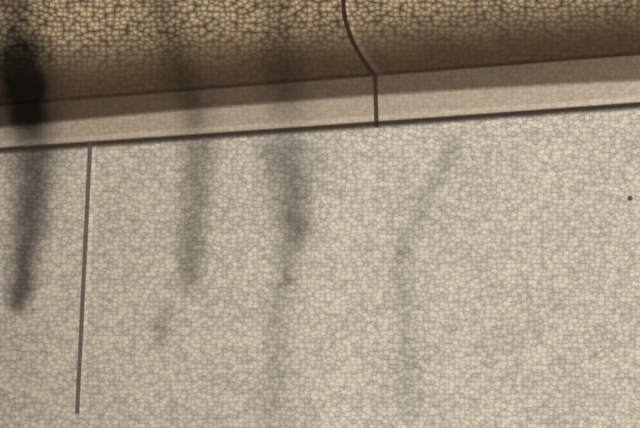
Give the GLSL for this texture, as a WebGL 2 fragment shader.

```glsl
#version 300 es
precision highp float;
// Sunlit pebbled stone wall under a rounded moulding, with joints and soft hanging shadows.
uniform vec2 u_resolution;
out vec4 outColor;

// Palette
const vec3 WALL_LEFT = vec3(0.675, 0.625, 0.555);
const vec3 WALL_RIGHT = vec3(0.755, 0.710, 0.640);
const vec3 LEDGE_LEFT = vec3(0.590, 0.530, 0.450);
const vec3 LEDGE_RIGHT = vec3(0.720, 0.660, 0.570);
const vec3 SHADE_LEFT = vec3(0.300, 0.245, 0.190);
const vec3 SHADE_RIGHT = vec3(0.440, 0.380, 0.310);
const vec3 ROLL_DARK = vec3(0.290, 0.232, 0.172);
const vec3 ROLL_LIGHT = vec3(0.550, 0.475, 0.370);
const vec3 GROOVE = vec3(0.190, 0.150, 0.120);
const vec3 JOINT = vec3(0.330, 0.300, 0.270);

// Layout: each course edge is (height at the left, slope, bend)
const vec3 LEDGE_EDGE = vec3(0.654, 0.068, 0.002);
const vec3 SHADE_EDGE = vec3(0.702, 0.102, -0.019);
const vec3 ROLL_EDGE = vec3(0.752, 0.080, 0.0);
const float EDGE_SOFT = 0.004;
const float GRAIN_FREQ = 92.0;
const float ROLL_FREQ = 76.0;

vec2 hash2(vec2 c) {
  return fract(sin(vec2(dot(c, vec2(127.1, 311.7)), dot(c, vec2(269.5, 183.3)))) * 43758.5);
}

// Cellular noise: distance to the nearest pebble and that pebble's random tone
vec2 pebbles(vec2 q) {
  vec2 cell = floor(q), best = vec2(9.0, 0.0);
  for (int j = -1; j <= 1; j++)
    for (int i = -1; i <= 1; i++) {
      vec2 c = cell + vec2(i, j);
      vec2 h = hash2(c);
      float d = length(c + 0.15 + 0.7 * h - q);
      if (d < best.x) best = vec2(d, fract(h.x * 7.3 + h.y * 3.1));
    }
  return best;
}

// Layered sines for stains and wavering shadow rims, about -1 to 1
float mottle(vec2 q) {
  float sum = 0.0, amp = 0.5;
  for (int i = 0; i < 4; i++) {
    sum += amp * sin(q.x + 1.7 * sin(q.y * 0.8)) * sin(q.y + 1.3 * sin(q.x * 0.7));
    q = mat2(1.5, 1.1, -1.1, 1.5) * q + 2.3;
    amp *= 0.6;
  }
  return sum;
}

float courseHeight(vec3 edge, float x) { return edge.x + x * (edge.y + x * edge.z); }
float above(float d) { return smoothstep(-EDGE_SOFT, EDGE_SOFT, d); }
float line(float d, float halfWidth) { return 1.0 - smoothstep(halfWidth * 0.5, halfWidth * 1.6, abs(d)); }

// Blurred shadow along a segment; widths taper from a to b
float streak(vec2 p, vec2 a, vec2 b, float widthA, float widthB) {
  vec2 ab = b - a;
  float t = clamp(dot(p - a, ab) / dot(ab, ab), 0.0, 1.0);
  float d = length(p - a - ab * t) / mix(widthA, widthB, t);
  return exp(-d * d);
}

void main() {
  vec2 p = gl_FragCoord.xy / u_resolution.y;
  float across = clamp(p.x / 1.5, 0.0, 1.0);
  float stain = mottle(p * 17.0);
  vec2 w = p + 0.012 * vec2(mottle(p * 31.0 + 4.0), mottle(p * 27.0));
  float overLedge = p.y - courseHeight(LEDGE_EDGE, p.x);
  float overShade = p.y - courseHeight(SHADE_EDGE, p.x);
  float overRoll = p.y - courseHeight(ROLL_EDGE, p.x);
  float isLedge = above(overLedge), isRoll = above(overRoll);

  // Wall, lit ledge, shaded ledge, rounded moulding
  vec3 wall = mix(WALL_LEFT, WALL_RIGHT, smoothstep(0.0, 0.65, across)) * (1.0 + 0.035 * stain);
  vec3 ledge = mix(LEDGE_LEFT, LEDGE_RIGHT, across) * (1.0 + 0.10 * line(overLedge - 0.010, 0.005));
  ledge = mix(ledge, mix(SHADE_LEFT, SHADE_RIGHT, across), smoothstep(-0.007, 0.007, overShade));
  vec3 roll = mix(ROLL_DARK, ROLL_LIGHT, smoothstep(0.02, 0.18, overRoll + 0.012 * stain));
  roll *= 1.0 - 0.22 * line(overRoll, 0.008);
  vec3 color = mix(mix(wall, ledge, isLedge), roll, isRoll);

  // Pebble relief: fine on the wall, strong and coarse where the moulding catches light
  vec2 fine = pebbles(p * GRAIN_FREQ * vec2(0.9, 1.1) + 0.4 * stain);
  vec2 coarse = pebbles(p * ROLL_FREQ * vec2(0.9, 1.15) + 0.4 * stain);
  float fineRelief = 0.26 * (0.42 - fine.x) + 0.15 * (fine.y - 0.5);
  float coarseRelief = 0.95 * (0.42 - coarse.x) + 0.25 * (coarse.y - 0.5);
  float relief = mix(fineRelief * (1.0 - 0.55 * isLedge), coarseRelief * mix(0.2, 1.0, smoothstep(0.04, 0.16, overRoll)), isRoll);
  color *= 1.0 + relief;

  // Hanging shadows on the wall
  float shadow = 0.50 * streak(w, vec2(0.085, 0.67), vec2(0.045, 0.30), 0.055, 0.028);
  shadow += 0.27 * streak(w, vec2(0.465, 0.65), vec2(0.440, 0.35), 0.040, 0.030);
  shadow += 0.30 * streak(w, vec2(0.665, 0.64), vec2(0.685, 0.50), 0.060, 0.045);
  shadow += 0.23 * streak(w, vec2(0.690, 0.46), vec2(0.660, 0.34), 0.032, 0.020);
  shadow += 0.13 * streak(w, vec2(0.655, 0.30), vec2(0.640, 0.06), 0.030, 0.040);
  shadow += 0.15 * streak(w, vec2(0.385, 0.26), vec2(0.375, 0.20), 0.025, 0.020);
  shadow += 0.12 * streak(w, vec2(1.060, 0.66), vec2(0.940, 0.42), 0.020, 0.024);
  shadow += 0.10 * streak(w, vec2(0.940, 0.40), vec2(0.955, 0.04), 0.022, 0.028);
  shadow += 0.07 * streak(w, vec2(0.010, 0.20), vec2(0.020, 0.02), 0.080, 0.090);
  // Their continuation over the ledge and moulding
  float upper = 0.60 * streak(w, vec2(0.040, 0.84), vec2(0.060, 0.76), 0.070, 0.060);
  upper += 0.40 * streak(w, vec2(0.035, 1.00), vec2(0.075, 0.68), 0.050, 0.045);
  upper += 0.24 * streak(w, vec2(0.370, 1.00), vec2(0.460, 0.72), 0.045, 0.040);
  upper += 0.22 * streak(w, vec2(0.650, 1.00), vec2(0.670, 0.76), 0.045, 0.050);
  color *= 1.0 - min(mix(shadow, upper, isLedge), 0.72);

  // Groove under the ledge with its soft lower rim
  float groove = smoothstep(-0.020, -0.005, overLedge) * (1.0 - smoothstep(-0.002, 0.004, overLedge));
  color = mix(color, GROOVE, 0.88 * groove);

  // Wall joint, then the moulding joint: a curve turning into an upright
  float wallJointX = 0.180 + 0.0485 * (p.y - 0.033);
  float inWall = above(p.y - 0.033) * (1.0 - isLedge);
  color = mix(color, JOINT, 0.85 * inWall * line(p.x - wallJointX, 0.0045));
  color *= 1.0 + 0.07 * inWall * line(p.x - wallJointX - 0.010, 0.004);
  float k = (1.0 - p.y) / 0.172;
  float curveD = (p.x - 0.802 - 0.07 * k * k) / sqrt(1.0 + 0.66 * k * k);
  color = mix(color, GROOVE, 0.88 * isRoll * line(curveD, 0.0045));
  color *= 1.0 + 0.16 * isRoll * line(curveD - 0.011, 0.005);
  float uprightD = p.x - 0.876 - 0.03 * (0.828 - p.y);
  float inUpright = above(p.y - 0.703) * (1.0 - isRoll);
  color = mix(color, GROOVE, 0.80 * inUpright * line(uprightD, 0.0045));

  // Lone dark pit at the right
  color = mix(color, GROOVE, 0.70 * (1.0 - smoothstep(0.003, 0.008, length(p - vec2(1.472, 0.537)))));
  outColor = vec4(color, 1.0);
}
```
